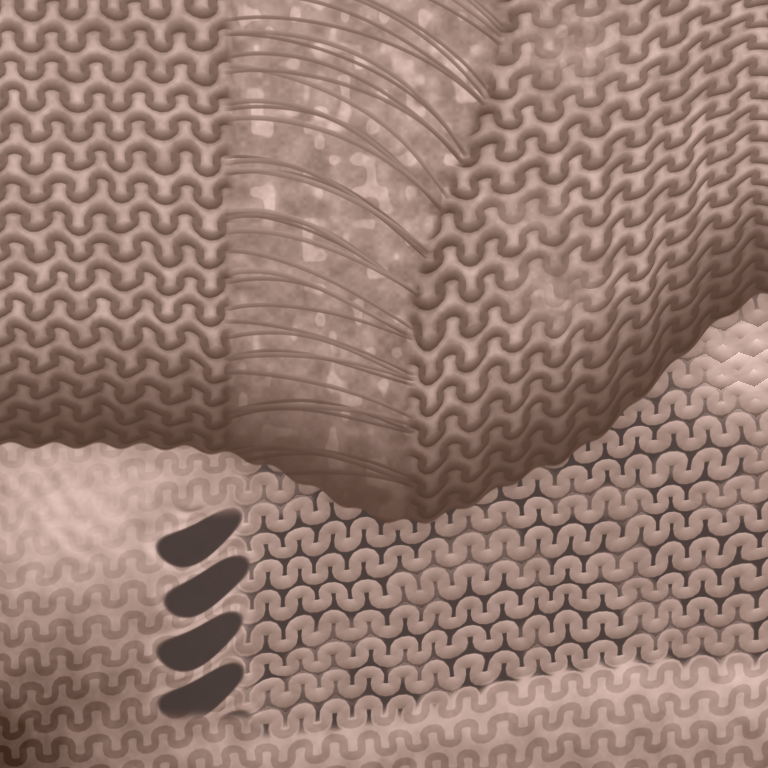
A Shadertoy shader for this texture:

```glsl
// Folded knitted cloth: a shaded upper flap with a run of loose threads,
// over an open mesh with a torn ladder. Stitches are distances to a looping
// curve repeated in warped cells; folds and glows come from smooth masks.

float hash(vec2 p) { return fract(sin(dot(p, vec2(127.1, 311.7))) * 43758.55); }

float noise(vec2 p) {
    vec2 i = floor(p), f = fract(p);
    f = f * f * (3.0 - 2.0 * f);
    return mix(mix(hash(i), hash(i + vec2(1, 0)), f.x),
               mix(hash(i + vec2(0, 1)), hash(i + vec2(1, 1)), f.x), f.y);
}

float fbm(vec2 p) {
    return 0.53 * noise(p) + 0.27 * noise(p * 2.1 + 7.0) + 0.2 * noise(p * 4.3 + 3.0);
}

float blob(vec2 p, vec2 center, vec2 radius) {
    vec2 q = (p - center) / radius;
    return exp(-dot(q, q));
}

// Lower rim of the upper flap
float rim(float x) {
    float dip = (x - 0.53) / 0.16;
    return 0.42 - 0.1 * exp(-dip * dip) + 0.2 * smoothstep(0.72, 1.02, x) + 0.004 * sin(x * 110.0);
}

vec2 stitch(float t, float row) {
    return vec2(t + 0.1 * sin(12.566 * t), row + 0.5 + 0.31 * cos(6.283 * t));
}

// x: distance to the nearest yarn, y: height of the pixel above its axis
vec2 knit(vec2 p, vec2 cell) {
    vec2 g = p / cell;
    g.x = fract(g.x);
    vec2 best = vec2(1.0, 0.0);
    for (int r = -1; r <= 1; r++) {
        float row = floor(g.y) + float(r);
        vec2 a = stitch(-0.3, row);
        for (int i = 1; i <= 24; i++) {
            vec2 b = stitch(-0.3 + float(i) / 15.0, row);
            vec2 ab = (b - a) * cell, ap = (g - a) * cell;
            vec2 off = ap - ab * clamp(dot(ap, ab) / dot(ab, ab), 0.0, 1.0);
            float d = length(off);
            if (d < best.x) best = vec2(d, off.y);
            a = b;
        }
    }
    return best;
}

float cover(float d, float radius) {
    float soft = max(0.0014, 0.8 / iResolution.y);
    return 1.0 - smoothstep(radius - soft, radius + soft, d);
}

float upperTone(vec2 p, float d) {
    float grain = fbm(p * 48.0);
    float spine = 0.535 + 0.12 * smoothstep(0.55, 1.0, p.y);
    float t = clamp((p.x - 0.3) / (spine - 0.3), 0.0, 1.0);
    float run = smoothstep(0.285, 0.31, p.x) * (1.0 - smoothstep(spine - 0.012, spine + 0.012, p.x));
    float window = blob(p, vec2(0.725, 0.62), vec2(0.06, 0.05))
                 + 0.8 * blob(p, vec2(0.69, 0.72), vec2(0.06, 0.025))
                 + 0.9 * blob(p, vec2(0.74, 0.94), vec2(0.08, 0.06));

    // Purl rows follow the rim and crowd together towards it
    float v = p.y - mix(rim(p.x), 0.42, 0.6 * smoothstep(0.0, 0.5, d)) - 0.05 * exp(-d / 0.08);
    vec2 wobble = 0.012 * vec2(noise(p * 17.0), noise(p * 17.0 + 40.0));
    vec2 yarn = knit(vec2(p.x + 0.04 * p.y, v) + wobble, vec2(0.056, 0.04));
    float tone = 0.57 + 0.4 * grain;
    tone -= 0.25 * (1.0 - smoothstep(0.004, 0.013, yarn.x));
    float ink = cover(yarn.x, 0.0056) * (1.0 - run) * (1.0 - 0.85 * min(window, 1.0));
    float back = 0.62 + 0.5 * (grain - 0.5) + 0.22 * smoothstep(0.62, 0.8, noise(p * vec2(60.0, 48.0)));
    tone = mix(tone, back, max(run, min(window, 1.0)));
    tone = mix(tone, 0.27 + 32.0 * yarn.y + 0.12 * grain, ink);

    // Loose threads sag from the left edge and gather at the spine
    float drop = mix(0.05, 0.17, smoothstep(0.4, 0.8, p.y));
    float sag = p.y + drop * pow(t, 1.6) - 0.012 * sin(3.14 * t);
    for (int i = 0; i < 4; i++) {
        float k = float(i);
        float g = sag / 0.078 + k * 0.27 * (1.0 - 0.75 * t) + 0.05 * sin(5.0 * t + k * 2.0);
        float h = hash(vec2(floor(g), k + 3.0));
        float mid = 0.5 + 0.6 * (h - 0.5) * (1.0 - 0.6 * t);
        float off = (fract(g) - mid) * 0.078;
        float thread = cover(abs(off), 0.0022 + 0.0016 * h) * run;
        tone = mix(tone, 0.3 + 0.22 * h + 45.0 * off, thread * 0.85);
    }
    tone -= 0.17 * exp(-abs(p.x - spine) / 0.022) + 0.12 * exp(-abs(p.x - 0.295) / 0.012);
    tone *= mix(0.16, 1.0, smoothstep(-0.02, 0.2, d));
    return tone + 0.05 * smoothstep(0.55, 0.9, p.y);
}

vec2 lowerTone(vec2 p, float d) {
    float grain = fbm(p * 42.0);
    float hem = 0.05 + 0.09 * smoothstep(0.35, 0.85, p.x) + 0.006 * sin(p.x * 140.0);
    float mesh = smoothstep(0.29, 0.36, p.x) * smoothstep(hem - 0.008, hem + 0.012, p.y);
    float pale = blob(p, vec2(0.09, 0.34), vec2(0.17, 0.11)) + blob(p, vec2(1.0, 0.53), vec2(0.13, 0.09));
    vec2 q = p + 0.011 * vec2(noise(p * 19.0), noise(p * 19.0 + 30.0));
    vec2 yarn = knit(q - vec2(0.0, 0.12 * p.x), vec2(0.044, 0.039));

    // Soft cloth at the left and bottom, open mesh at the right
    float cloth = 0.5 + 0.3 * grain + 0.14 * smoothstep(0.0, 0.1, p.y) * smoothstep(0.2, 0.5, p.x);
    cloth -= 0.2 * cover(yarn.x, 0.0052) * (1.0 - 0.8 * min(pale, 1.0));
    float rope = 0.5 + 0.22 * grain + 22.0 * yarn.y;
    float gap = mesh * (1.0 - cover(yarn.x, 0.0085)) * (1.0 - min(pale * 1.3, 1.0));
    gap *= 0.4 + 0.6 * smoothstep(0.25, 0.5, noise(p * 23.0));
    float tone = mix(mix(cloth, rope, mesh), 0.08, gap);

    // Torn ladder: dark ovals parted by curved rungs
    float g = (p.y + 0.012 * sin((p.x - 0.2) * 38.0) - 0.25 * (p.x - 0.27)) / 0.068;
    float shift = 0.018 * (hash(vec2(floor(g), 5.0)) - 0.5);
    float oval = length(vec2((p.x - 0.268 - shift) / 0.057, (fract(g) - 0.5) / 0.4));
    float column = smoothstep(0.06, 0.08, p.y) * (1.0 - smoothstep(0.32, 0.345, p.y));
    float hole = (1.0 - smoothstep(0.88, 1.04, oval)) * column;
    float lip = column * exp(-pow((oval - 1.12) / 0.14, 2.0));
    tone = mix(tone + 0.16 * lip, 0.04 + 0.1 * grain, hole);

    // Glows, corner shade and the shadow cast by the flap
    float strands = 0.06 * sin(130.0 * (p.y + 0.8 * p.x) + 9.0 * noise(p * 9.0));
    tone += pale * (0.27 + strands) * (1.0 - hole);
    tone -= 0.5 * blob(p, vec2(0.0), vec2(0.11, 0.1)) + 0.16 * blob(p, vec2(0.1, 0.1), vec2(0.16, 0.09));
    tone += 0.12 * exp(-pow((p.y - hem + 0.025) / 0.025, 2.0)) * smoothstep(0.2, 0.35, p.x);
    tone *= 1.0 - 0.25 * exp(d / 0.018) * smoothstep(0.2, 0.4, p.x);
    return vec2(tone, max(gap, hole));
}

void mainImage(out vec4 fragColor, in vec2 fragCoord) {
    vec2 p = fragCoord / iResolution.xy;
    float d = p.y - rim(p.x);
    float flap = smoothstep(-0.002, 0.002, d);
    vec2 lower = lowerTone(p, min(d, 0.0));
    float tone = mix(lower.x, upperTone(p, max(d, 0.0)), flap);
    vec3 color = mix(vec3(0.30, 0.21, 0.17), vec3(0.87, 0.75, 0.71), clamp(tone, -0.1, 1.15));
    color = mix(color, vec3(0.27, 0.24, 0.24), 0.7 * lower.y * (1.0 - flap));
    fragColor = vec4(color, 1.0);
}
```
